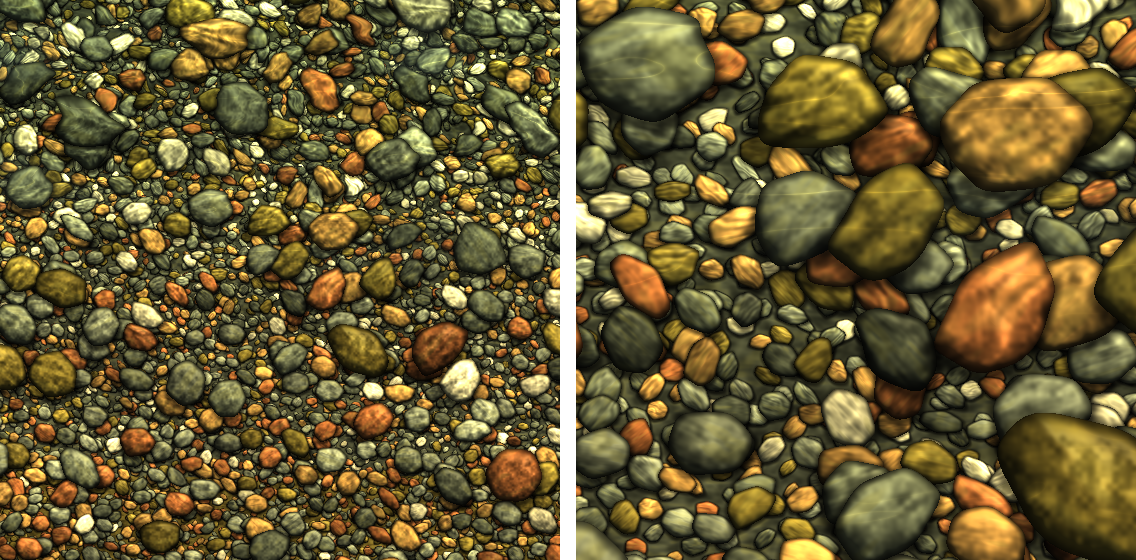
Left: the whole. Right: its middle third, enlarged.
Give the GLSL for this texture, as a WebGL 2 fragment shader.

```glsl
#version 300 es
precision highp float;
uniform vec2 u_resolution;
out vec4 fragColor;

const int LAYERS = 6;

struct Stone {
    vec2 local;    // position inside the stone
    vec2 slope;    // outward direction
    float rim;     // 0 at the centre, 1 on the outline
    float radius;  // in canvas units
    float height;  // canvas height of the centre
    float shadow;  // light left by stones lying above
    vec3 form;
    vec3 tint;
};

vec3 hash3(vec3 p) {
    p = fract(p * vec3(0.1031, 0.1030, 0.0973));
    p += dot(p, p.yxz + 33.33);
    return fract((p.xxy + p.yxx) * p.zyx);
}

float hash1(vec2 p) {
    vec3 v = fract(p.xyx * 0.1031);
    v += dot(v, v.yzx + 33.33);
    return fract((v.x + v.y) * v.z);
}

float noise(vec2 p) {
    vec2 i = floor(p);
    vec2 f = p - i;
    f = f * f * (3.0 - 2.0 * f);
    vec2 e = vec2(1.0, 0.0);
    return mix(mix(hash1(i), hash1(i + e), f.x),
               mix(hash1(i + e.yx), hash1(i + e.xx), f.x), f.y);
}

float fbm(vec2 p) {
    return 0.65 * noise(p) + 0.35 * noise(p * 2.3 + 5.3);
}

vec3 stoneColor(float pick) {
    vec3 color = vec3(0.56, 0.33, 0.17);
    color = mix(color, vec3(0.64, 0.48, 0.24), step(0.13, pick));
    color = mix(color, vec3(0.45, 0.39, 0.15), step(0.30, pick));
    color = mix(color, vec3(0.31, 0.33, 0.26), step(0.46, pick));
    color = mix(color, vec3(0.44, 0.46, 0.37), step(0.66, pick));
    return mix(color, vec3(0.82, 0.79, 0.62), step(0.90, pick));
}

// Topmost stone of one scattered layer, keeping the lower one where none lies
Stone layStones(Stone top, vec2 p, float cells, float low, float high, float seed) {
    vec2 spin = normalize(vec2(1.0, fract(seed * 0.618) - 0.3));
    mat2 grid = mat2(spin.x, -spin.y, spin.y, spin.x);
    vec2 g = grid * p * cells + 40.0;
    vec2 corner = floor(g - 0.5);
    for (int n = 0; n < 4; n++) {
        vec2 cell = corner + vec2(n & 1, 1 - n / 2);
        vec3 h = hash3(vec3(cell, seed));
        vec3 form = fract(h * 91.7);
        vec2 d = (g - cell - 0.5 - 0.46 * (h.xy - 0.5)) * grid;
        float height = p.y - d.y / cells;
        if (form.x > mix(low, high, smoothstep(0.12, 0.45, height))) continue;

        vec2 axis = normalize(vec2(1.0, 2.4 * (h.z - 0.5)));
        mat2 turn = mat2(axis.x, -axis.y, axis.y, axis.x);
        float size = mix(0.36, 0.53, form.y);
        vec2 stretch = vec2(1.0, mix(0.56, 0.98, form.z));
        vec2 q = turn * d / (size * stretch);
        q.x *= 1.0 + 0.5 * (h.x - 0.5) * q.y;

        // Rounded polygon from three uneven pairs of sides
        vec3 weight = 0.9 + 0.28 * h.zxy;
        vec3 side = weight * vec3(q.x, 0.866 * q.y + vec2(0.5, -0.5) * q.x);
        vec3 s2 = side * side;
        vec3 s6 = s2 * s2 * s2;
        float rim = sqrt(sqrt(sqrt(dot(s6, s2))));
        vec3 pull = s6 * side * weight;
        vec2 slope = vec2(dot(pull, vec3(1.0, 0.5, -0.5)), 0.866 * (pull.y + pull.z));

        if (rim < 1.0) {
            top = Stone(q, (slope / stretch) * turn, rim, size * stretch.y / cells,
                        height, 1.0, form, fract(h * 467.3));
        } else {
            top.shadow *= mix(0.38, 1.0, smoothstep(0.96, 1.24, rim + 0.1 * d.y / size));
        }
    }
    return top;
}

vec3 shadeStone(Stone s, vec2 p, float pixel) {
    // Mineral layers, grain and rippled refraction bands
    vec2 scale = mix(vec2(1.5), vec2(1.2, 5.0), s.form.z);
    float layers = fbm(s.local * scale + s.tint.xy * 40.0 + 20.0);
    float grain = fbm(p * 115.0);
    float bend = noise(s.local * 1.6 + s.tint.yz * 30.0 + 10.0);
    float bands = sin(s.local.y * 12.0 + 9.0 * bend);
    float wet = smoothstep(0.25, 0.8, s.height);
    vec3 albedo = stoneColor(s.tint.x + 0.16 * (s.height - 0.5));
    albedo *= mix(0.72, 1.32, s.tint.y) * (0.45 + 0.6 * layers + 0.55 * grain);
    albedo *= 1.0 + bands * s.tint.z * mix(0.06, 0.26, wet);
    albedo = mix(albedo, vec3(0.38, 0.37, 0.17), 0.3 * smoothstep(0.5, 0.75, layers));

    // Domed body lit from above
    vec2 outward = normalize(s.slope + 1e-6);
    vec3 normal = vec3(outward * s.rim * s.rim, sqrt(1.0 - s.rim * s.rim) + 0.3);
    normal = normalize(normalize(normal) + vec3(layers - 0.5, grain - 0.5, 0.0) * 0.6);
    float diffuse = max(dot(normal, vec3(0.28, 0.73, 0.62)), 0.0);
    float glint = pow(max(dot(normal, vec3(0.155, 0.405, 0.90)), 0.0), 28.0);
    vec3 color = albedo * (vec3(0.30, 0.32, 0.31) + vec3(1.26, 1.20, 1.02) * diffuse);
    color += vec3(0.20, 0.19, 0.14) * glint * s.tint.z;
    float outline = smoothstep(0.0, 1.5 * pixel, (1.0 - s.rim) * s.radius);
    color *= mix(0.42, 1.0, smoothstep(1.0, 0.8, s.rim)) * mix(0.7, 1.0, outline);
    return color * s.shadow;
}

void main() {
    vec2 uv = gl_FragCoord.xy / u_resolution;

    // Water surface bends the view more toward the top
    float depth = smoothstep(0.3, 1.0, uv.y);
    vec2 ripple = vec2(fbm(uv * vec2(9.0, 24.0)), fbm(uv * vec2(7.0, 19.0) + 31.0)) - 0.5;
    vec2 p = uv + ripple * mix(0.004, 0.038, depth) + 0.1;

    // Gravel bed, then ever larger stones on top
    Stone top = Stone(p * 60.0, vec2(0.0, 1.0), 0.6, 0.02, p.y, 0.75, vec3(0.5), vec3(0.5, 0.1, 0.3));
    float low[LAYERS] = float[](1.0, 0.90, 0.92, 0.50, 0.14, 0.03);
    float high[LAYERS] = float[](1.0, 0.85, 0.60, 0.50, 0.44, 0.27);
    float cells = 60.0;
    for (int k = 0; k < LAYERS; k++) {
        top = layStones(top, p, cells, low[k], high[k], float(k) * 7.0 + 3.0);
        cells *= 0.67;
    }
    vec3 color = shadeStone(top, p, 1.0 / u_resolution.y);

    // Caustic light threads and soft patches of shade
    float web = 1.0 - abs(2.0 * fbm(p * vec2(10.0, 24.0) + 3.0 * ripple) - 1.0);
    float patches = noise(uv * vec2(5.0, 9.0) + 17.0);
    color *= mix(0.84, 1.14, patches);
    color *= 1.0 + vec3(1.0, 0.92, 0.65) * pow(web, 14.0) * patches * mix(0.2, 0.8, depth);

    // Cool sky sheen on the far water
    float sheen = smoothstep(0.5, 0.9, noise(uv * vec2(4.0, 17.0) + 70.0)) * depth;
    color = mix(color, vec3(0.39, 0.45, 0.46), 0.2 * sheen);
    color *= mix(vec3(1.04, 1.0, 0.95), vec3(0.92, 0.98, 0.90), depth);
    fragColor = vec4(clamp(color, 0.0, 1.0), 1.0);
}
```
